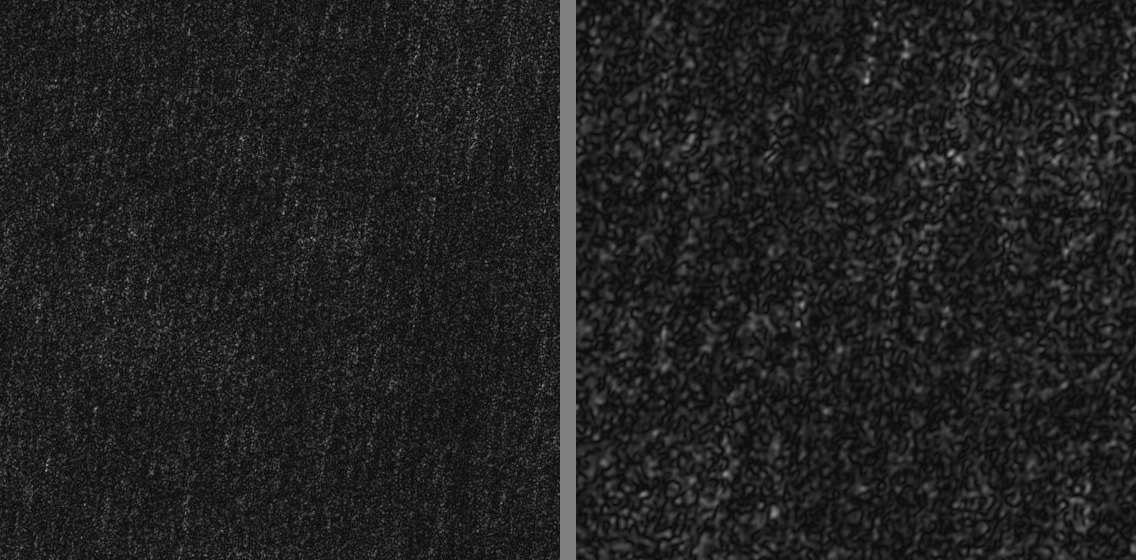
Left, the full canvas; right, a detail of the centre.
A three.js fragment shader for this texture:

```glsl
// Dark, speckled grey surface with fine, slightly leaning vertical streaks.
// Scattered soft grains with random phases interfere to give the speckle,
// whose strength is varied by stretched streak noise and broad patches.

#define GRAIN_DENSITY vec2(350.0, 325.0)
#define GRAIN_RADIUS 0.55
#define GRAIN_CONTRAST 1.32
#define STREAK_DENSITY vec2(150.0, 19.0)
#define STREAK_LEAN 0.14
#define STREAK_GAIN 0.68
#define GLINT_GAIN 0.45
#define PATCH_SCALE 5.0
#define BASE_GREY 0.043
#define SPECKLE_GREY 0.094

varying vec2 vUv;

const float TAU = 6.28319;

float hash(vec2 p) {
  return fract(sin(dot(p, vec2(127.1, 311.7))) * 43758.5453);
}

// Independent random numbers for the place and the phase of a grain
vec3 hash3(vec2 p) {
  vec3 seed = vec3(dot(p, vec2(127.1, 311.7)),
                   dot(p, vec2(269.5, 183.3)),
                   dot(p, vec2(419.2, 371.9)));
  return fract(sin(seed) * 43758.5453);
}

// Smooth value noise in 0..1
float valueNoise(vec2 p) {
  vec2 cell = floor(p);
  vec2 f = fract(p);
  f = f * f * (3.0 - 2.0 * f);
  float bottom = mix(hash(cell), hash(cell + vec2(1.0, 0.0)), f.x);
  float top = mix(hash(cell + vec2(0.0, 1.0)), hash(cell + vec2(1.0, 1.0)), f.x);
  return mix(bottom, top, f.y);
}

// Strength of a sum of Gaussian grains, each with a random phase
float speckle(vec2 p) {
  vec2 cell = floor(p);
  vec2 wave = vec2(0.0);
  for (int j = -2; j <= 2; j++) {
    for (int i = -2; i <= 2; i++) {
      vec2 id = cell + vec2(float(i), float(j));
      vec3 grain = hash3(id + 0.37);
      vec2 offset = p - id - grain.xy;
      float weight = exp(-dot(offset, offset) / (2.0 * GRAIN_RADIUS * GRAIN_RADIUS));
      float phase = TAU * grain.z;
      wave += weight * vec2(cos(phase), sin(phase));
    }
  }
  return pow(length(wave) + 0.0001, GRAIN_CONTRAST);
}

// Thin broken lines, with a few brighter glints
float streaks(vec2 leaned) {
  float line = valueNoise(leaned * STREAK_DENSITY + 7.0);
  float glint = smoothstep(0.78, 1.0, line);
  return 0.79 + STREAK_GAIN * line * line + GLINT_GAIN * glint;
}

// Uneven brightness at a broad and a middle scale
float patches(vec2 p) {
  float broad = valueNoise(p * PATCH_SCALE + 31.0);
  float middle = valueNoise(p * PATCH_SCALE * 4.5 + 63.0);
  return 0.76 + 0.3 * broad + 0.18 * middle;
}

void main() {
  vec2 leaned = vec2(vUv.x - STREAK_LEAN * vUv.y, vUv.y);
  float strength = streaks(leaned) * patches(vUv);
  float grey = BASE_GREY + SPECKLE_GREY * strength * speckle(leaned * GRAIN_DENSITY);
  gl_FragColor = vec4(vec3(grey), 1.0);
}
```
